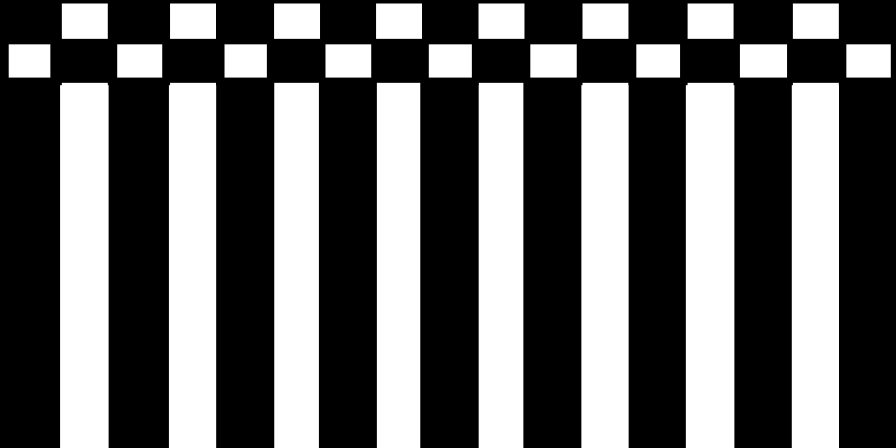
A WebGL 2 fragment shader for this pattern:

```glsl
#version 300 es
precision highp float;
// Eight white stripes on black beneath a two-row checker border.
// Each band is a repeated box: the nearest column is found by rounding, and
// a damped sine drift plus small width changes give a hand-cut unevenness.

uniform vec2 u_resolution;
out vec4 fragColor;

const vec2 CANVAS = vec2(768.0, 384.0);  // design units across and down
const vec3 BLACK = vec3(0.0);
const vec3 WHITE = vec3(1.0);

const float PITCH = 89.5;           // distance between columns
const float FIRST_COLUMN = 72.0;    // centre of the first stripe
const vec2 UPPER_ROW = vec2(3.0, 33.3);    // top and bottom, from canvas top
const vec2 LOWER_ROW = vec2(38.0, 66.5);
const vec2 STRIPES = vec2(71.0, 400.0);    // runs past the bottom edge
const float LIP_BOTTOM = 73.0;      // stripe tops are trimmed to the checks

const float UPPER_WIDTH = 39.4;
const float LOWER_WIDTH = 37.0;
const float LOWER_GROWTH = 0.3;     // widening per column
const float LOWER_ALTERNATION = 1.3;
const float STRIPE_WIDTH = 39.4;
const float STRIPE_VARIATION = 2.2;
const float STRIPE_WAVE = 1.05;

const float DRIFT = 5.5;            // sideways wander of the columns
const float DRIFT_DECAY = 0.3;
const float DRIFT_WAVE = 0.92;

// Index of the column nearest to x; shift is in columns.
float nearestColumn(float x, float shift) {
    return floor((x - FIRST_COLUMN) / PITCH - shift + 0.5);
}

float columnCentre(float column) {
    float drift = DRIFT * exp(-DRIFT_DECAY * column) * sin(DRIFT_WAVE * column);
    return FIRST_COLUMN + PITCH * column + drift;
}

// Smooth coverage of the interval between two edges.
float span(float v, vec2 edges, float pixel) {
    float inside = min(v - edges.x, edges.y - v);
    return clamp(inside / pixel + 0.5, 0.0, 1.0);
}

float bar(float x, float centre, float width, float pixel) {
    return span(x, centre + vec2(-0.5, 0.5) * width, pixel);
}

void main() {
    vec2 pixel = CANVAS / u_resolution;
    vec2 p = gl_FragCoord.xy * pixel;
    p.y = CANVAS.y - p.y;  // measure down from the top

    // Upper checks and stripes share the same columns.
    float column = nearestColumn(p.x, 0.0);
    float centre = columnCentre(column);
    float upperBar = bar(p.x, centre + 0.7, UPPER_WIDTH, pixel.x);
    float stripeWidth = STRIPE_WIDTH + STRIPE_VARIATION * cos(STRIPE_WAVE * column);
    float stripeBar = bar(p.x, centre + 0.3, stripeWidth, pixel.x);

    // Lower checks sit half a column to the left.
    float check = nearestColumn(p.x, -0.5);
    float alternate = 1.0 - 2.0 * mod(check, 2.0);
    float lowerWidth = LOWER_WIDTH + LOWER_GROWTH * check - LOWER_ALTERNATION * alternate;
    float lowerBar = bar(p.x, columnCentre(check - 0.5) + 0.9, lowerWidth, pixel.x);

    // Trim the very top of each stripe to the check above it.
    float belowLip = clamp((p.y - LIP_BOTTOM) / pixel.y + 0.5, 0.0, 1.0);
    stripeBar *= mix(upperBar, 1.0, belowLip);

    // Combine the three bands.
    float ink = upperBar * span(p.y, UPPER_ROW, pixel.y);
    ink = max(ink, lowerBar * span(p.y, LOWER_ROW, pixel.y));
    ink = max(ink, stripeBar * span(p.y, STRIPES, pixel.y));

    fragColor = vec4(mix(BLACK, WHITE, ink), 1.0);
}
```
